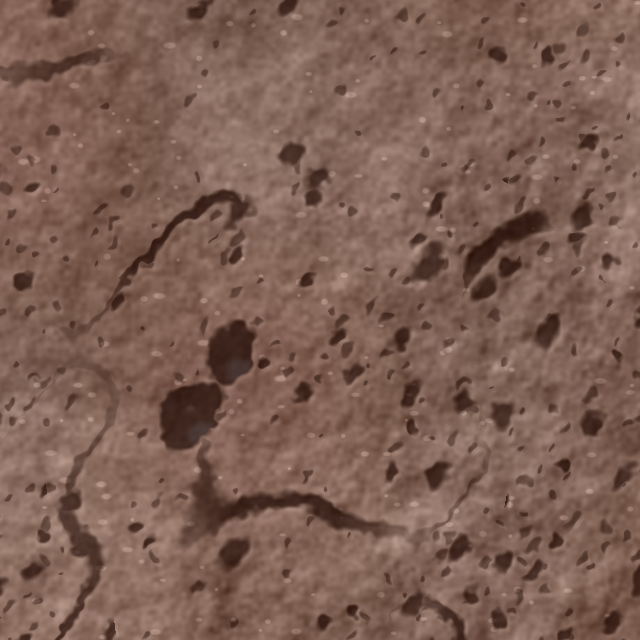
A WebGL 1 fragment shader for this texture:

```glsl
precision highp float;
// Weathered brown rock: layered value noise forms a rough surface lit from the upper left.
// Scattered pits, broken diagonal cracks and one double hollow are cut in as soft shadows,
// and small pale mineral specks are sprinkled on top.

uniform vec2 u_resolution;

#define ROCK vec3(0.517, 0.397, 0.346)
#define SHADOW vec3(0.215, 0.120, 0.090)
#define HOLLOW_FLOOR vec3(0.270, 0.205, 0.200)
#define GRAIN_ANGLE 0.9
#define RELIEF 0.20
#define MOTTLE 0.055
#define GRIT 0.035
#define PIT_CELLS 14.0
#define PIT_CHANCE 0.36
#define CRACK_WIDTH 0.12
#define SPECK_GAIN 0.12
#define LIGHT_STEP vec2(-0.005, 0.006)

float hash(vec2 p) {
  vec3 q = fract(vec3(p.xyx) * 0.1031);
  q += dot(q, q.yzx + 33.33);
  return fract((q.x + q.y) * q.z);
}

// Smooth value noise from -1 to 1
float noise(vec2 p) {
  vec2 i = floor(p), f = fract(p);
  f = f * f * (3.0 - 2.0 * f);
  float low = mix(hash(i), hash(i + vec2(1.0, 0.0)), f.x);
  float high = mix(hash(i + vec2(0.0, 1.0)), hash(i + 1.0), f.x);
  return mix(low, high, f.y) * 2.0 - 1.0;
}

float fbm(vec2 p) {
  float sum = 0.0, gain = 1.0;
  for (int i = 0; i < 4; i++) {
    sum += gain * noise(p);
    p = mat2(1.6, 1.2, -1.2, 1.6) * p + 17.3;
    gain *= 0.5;
  }
  return sum;
}

// Coordinates along and across the grain of the rock
vec2 alongGrain(vec2 p) {
  float c = cos(GRAIN_ANGLE), s = sin(GRAIN_ANGLE);
  return vec2(c * p.x + s * p.y, c * p.y - s * p.x);
}

// Soft oval spots, one possible spot in each jittered cell
float spots(vec2 p, float chance, float radius) {
  vec2 cell = floor(p);
  float cover = 0.0;
  for (int y = -1; y <= 1; y++) {
    for (int x = -1; x <= 1; x++) {
      vec2 id = cell + vec2(float(x), float(y));
      vec2 jitter = vec2(hash(id + 3.7), hash(id + 41.2));
      vec2 d = p - id - 0.15 - 0.7 * jitter;
      d *= vec2(mix(0.55, 1.1, hash(id + 71.9)), 1.15);
      float r = radius * mix(0.55, 1.3, hash(id + 97.4));
      float present = step(hash(id + 13.1), chance);
      cover = max(cover, present * (1.0 - smoothstep(0.6 * r, 1.35 * r, length(d))));
    }
  }
  return cover;
}

// Two neighbouring lobes of the large hollow
float hollow(vec2 p) {
  float cover = 0.0;
  for (int i = 0; i < 2; i++) {
    float k = float(i);
    vec2 d = alongGrain(p - vec2(0.30, 0.355) - k * vec2(0.06, 0.09));
    float r = length(d * vec2(0.8, 1.1)) + 0.012 * noise(p * 22.0);
    cover = max(cover, 1.0 - smoothstep(-0.006, 0.006, r - 0.046 + 0.010 * k));
  }
  return cover;
}

// x: height of the surface, y: depth of shadow in its cavities
vec2 surface(vec2 p) {
  vec2 ragged = p + 0.007 * vec2(noise(p * 42.0), noise(p * 42.0 + 31.0))
                  + 0.004 * vec2(noise(p * 95.0 + 9.0), noise(p * 95.0 + 57.0));
  vec2 g = alongGrain(ragged);
  float cluster = 0.8 + 0.7 * noise(p * 3.5 + 5.0);
  float pits = spots(g * PIT_CELLS + 20.0, PIT_CHANCE * cluster, 0.21);
  float smallPits = spots(g * PIT_CELLS * 2.1 + 60.0, PIT_CHANCE * cluster, 0.19);
  float gate = smoothstep(0.12, 0.6, noise(g * vec2(4.0, 5.0) + 83.0));
  float width = CRACK_WIDTH * gate + 0.002;
  float ridge = abs(noise(g * vec2(3.2, 7.5) + 47.0));
  float crack = gate * (1.0 - smoothstep(0.3 * width, width, ridge));
  float cavity = max(max(pits * 0.9, smallPits * 0.55), max(crack, hollow(ragged)));
  return vec2(fbm(p * 14.0) - 0.3 * cavity, cavity);
}

void main() {
  vec2 p = gl_FragCoord.xy / min(u_resolution.x, u_resolution.y);
  vec2 here = surface(p);
  float slope = here.x - surface(p + LIGHT_STEP).x;

  // Tone: relief is rougher towards the lower right
  float rough = mix(0.75, 1.2, smoothstep(-0.6, 0.6, p.x - p.y + 0.3 * noise(p * 3.0)));
  float tone = RELIEF * rough * slope + MOTTLE * fbm(p * 5.0 + 11.0);
  tone += GRIT * (noise(p * 58.0 + 4.0) + noise(p * 115.0 + 8.0));
  tone += SPECK_GAIN * spots(p * 46.0, 0.10, 0.2);

  // Slow drift between pinkish and olive stone
  vec3 tint = vec3(0.010, -0.004, -0.004) * noise(p * 2.6 + 23.0);
  vec3 color = ROCK + tint + tone;
  float paleFloor = hollow(p) * smoothstep(-0.1, 0.7, noise(p * 19.0 + 2.0));
  vec3 dark = mix(SHADOW, HOLLOW_FLOOR, paleFloor) + 0.3 * tone;
  gl_FragColor = vec4(clamp(mix(color, dark, here.y * 0.93), 0.0, 1.0), 1.0);
}
```
